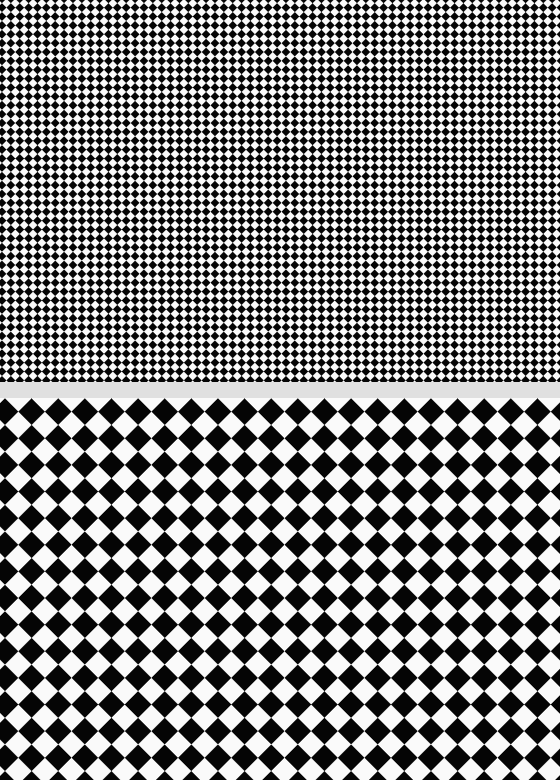
Top, the full canvas; bottom, a detail of the centre.
Give the GLSL for this pattern, as a Shadertoy shader.

```glsl
// Checkerboard turned 45 degrees: black diamonds touching tip to tip on white.

// Signed distance to the nearest diamond of a unit grid, negative inside.
float diamondGrid(vec2 p) {
    vec2 cell = abs(fract(p + 0.5) - 0.5);
    return (cell.x + cell.y - 0.5) * inversesqrt(2.0);
}

void mainImage(out vec4 fragColor, in vec2 fragCoord) {
    // About 63 diamonds across and 43 down, laid out from the top left
    float pixel = 63.1 / iResolution.x;
    vec2 p = (fragCoord - vec2(0.0, iResolution.y)) * pixel;

    // Edge softened over one pixel
    float white = clamp(diamondGrid(p - vec2(0.22, 0.14)) / pixel + 0.5, 0.0, 1.0);

    fragColor = vec4(vec3(mix(0.02, 0.98, white)), 1.0);
}
```
